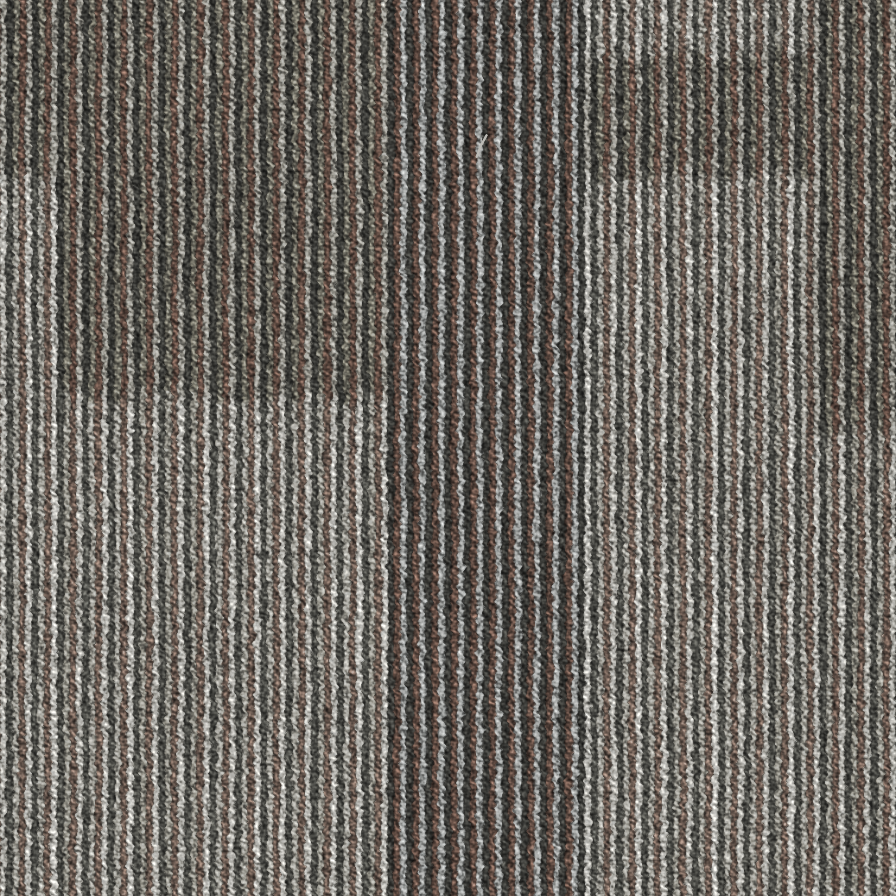
This texture is drawn by a three.js fragment shader. Its source:

```glsl
// Loop-pile carpet: pale, dark, grey and rust yarns in lighter and darker blocks.
varying vec2 vUv;

float hash(vec2 p) {
  return fract(sin(dot(p, vec2(127.1, 311.7))) * 43758.55);
}

vec2 gradient(vec2 p) {
  float angle = 6.2832 * hash(p);
  return vec2(cos(angle), sin(angle));
}

// Gradient noise, about -0.7 to 0.7
float noise(vec2 p) {
  vec2 i = floor(p), f = fract(p);
  vec2 u = f * f * f * (f * (f * 6.0 - 15.0) + 10.0);
  vec2 e = vec2(1.0, 0.0);
  float low = mix(dot(gradient(i), f), dot(gradient(i + e), f - e), u.x);
  float high = mix(dot(gradient(i + e.yx), f - e.yx),
                   dot(gradient(i + 1.0), f - 1.0), u.x);
  return mix(low, high, u.y);
}

// Soft step that is 1 below the given height
float below(float height, float y) {
  return 1.0 - smoothstep(height - 0.005, height + 0.005, y);
}

// Amount of pale yarn raised to the surface at column x and height y
float paleBlock(float x, float y) {
  if (x < 0.065) return below(0.805, y);
  if (x < 0.435) return below(0.557, y);
  if (x < 0.655) return 0.0;
  if (x < 0.91) return below(0.805, y) + 1.0 - below(0.94, y);
  return 0.75 * below(0.52, y);
}

// Colour of one yarn; the sequence has 3 yarns in the middle block and 4 beside it
vec3 yarnColor(float id, float y) {
  float x = (id + 0.5) / 141.0;
  float middle = step(0.435, x) * step(x, 0.655);
  float place = mod(id, 4.0 - middle);
  float tone = hash(vec2(id, 3.0));
  float pale = paleBlock(x, y + 0.02 * (tone - 0.5));
  if (place < 0.5) {
    vec3 grey = mix(vec3(0.66, 0.65, 0.61), vec3(0.70, 0.71, 0.70), middle);
    return mix(grey, vec3(0.89, 0.88, 0.84) + 0.12 * (tone - 0.5), pale);
  }
  if (place < 1.5) return mix(vec3(0.26, 0.26, 0.245), vec3(0.33, 0.33, 0.31), pale);
  if (place < 2.5 && middle < 0.5) {
    return mix(vec3(0.50, 0.49, 0.44), vec3(0.72, 0.71, 0.67), pale * (0.6 + 0.4 * tone));
  }
  return mix(vec3(0.42, 0.33, 0.29), vec3(0.46, 0.39, 0.35), pale);
}

float segment(vec2 p, vec2 a, vec2 b) {
  vec2 ab = b - a;
  return length(p - a - ab * clamp(dot(p - a, ab) / dot(ab, ab), 0.0, 1.0));
}

void main() {
  // Uneven rows: slow drift, kinks at every loop and fuzzy fibre edges
  vec2 p = vUv;
  p.x += 0.0034 * noise(p * vec2(85.0, 105.0)) + 0.0016 * noise(p * vec2(14.0, 11.0));
  p.x += 0.0022 * noise(p * vec2(210.0, 230.0) + 17.0);

  // Neighbouring yarns blend over a narrow edge
  float yarnId = floor(p.x * 141.0);
  float across = fract(p.x * 141.0);
  vec3 color = yarnColor(yarnId, p.y);
  color = mix(color, yarnColor(yarnId - 1.0, p.y), 0.5 - 0.5 * smoothstep(0.0, 0.15, across));
  color = mix(color, yarnColor(yarnId + 1.0, p.y), 0.5 * smoothstep(0.85, 1.0, across));

  // Rounded yarns with slanted, irregular loops along them
  float side = across * 2.0 - 1.0;
  float roundness = 1.0 - side * side;
  float stitch = p.y * 104.0 + 0.35 * side + hash(vec2(yarnId, 1.0))
               + 0.9 * noise(vec2(yarnId * 3.7, p.y * 55.0));
  float loop = 0.5 + 0.5 * cos(6.2832 * stitch);
  color *= (0.70 + 0.34 * roundness) * (0.69 + 0.40 * loop);

  // Fibre grain, loop-to-loop wear and faint uneven soiling
  float grain = noise(vUv * vec2(270.0, 290.0));
  float wear = noise(vUv * vec2(120.0, 85.0) + 9.0);
  float soiling = noise(vUv * 6.0);
  color *= 1.0 + 0.75 * grain + 0.42 * wear + 0.06 * soiling;

  // Cool glints on the brighter fibres
  float glint = smoothstep(0.12, 0.45, noise(vUv * vec2(230.0, 200.0) + 40.0));
  color += vec3(0.11, 0.12, 0.125) * glint * smoothstep(0.3, 0.6, color.g);

  // Loose lint thread
  float lint = segment(vUv, vec2(0.532, 0.825), vec2(0.537, 0.838));
  lint = min(lint, segment(vUv, vec2(0.537, 0.838), vec2(0.543, 0.849)));
  color = mix(color, vec3(0.85, 0.84, 0.80), 1.0 - smoothstep(0.0006, 0.0018, lint));

  // Highlights roll off softly to a dull wool white
  color = mix(color, 0.62 + 0.5 * (color - 0.62), smoothstep(0.55, 0.8, color.g));
  gl_FragColor = vec4(clamp(color, 0.0, 1.0), 1.0);
}
```
